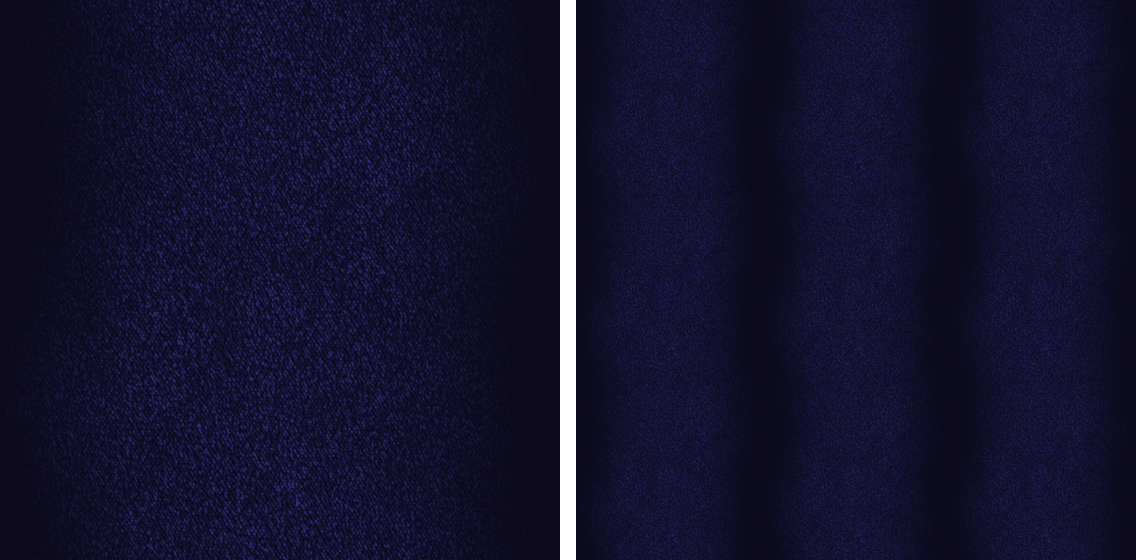
Left, the tile; right, the same tile 3 across and 3 down.
Give the GLSL for this texture, as a three.js fragment shader.

```glsl
// Dark indigo woven cloth: staggered, upright thread grains of random strength,
// lit by a soft vertical band and varied by faint diagonal streaks and patches.
// All noise and grain counts wrap, so the cloth tiles on both axes.
varying vec2 vUv;

const float PI = 3.14159265;
const vec2 GRAIN_COUNT = vec2(142.0, 180.0); // even row count keeps the stagger
const vec3 SHADOW_INDIGO = vec3(0.042, 0.036, 0.105);
const vec3 THREAD_INDIGO = vec3(0.142, 0.132, 0.365);

vec2 hash2(vec2 p) {
  vec3 h = fract(p.xyx * vec3(0.1031, 0.1030, 0.0973));
  h += dot(h, h.yzx + 33.33);
  return fract((h.xx + h.yz) * h.zy);
}

vec2 gradientAt(vec2 corner, vec2 period) {
  float angle = 2.0 * PI * hash2(mod(corner, period) + period).x;
  return vec2(cos(angle), sin(angle));
}

// Gradient noise, about -0.7 to 0.7, repeating after a whole period.
float wrapNoise(vec2 p, vec2 period) {
  vec2 cell = floor(p);
  vec2 f = p - cell;
  vec2 e = vec2(1.0, 0.0);
  vec2 s = f * f * f * (f * (f * 6.0 - 15.0) + 10.0);
  float a = dot(gradientAt(cell, period), f);
  float b = dot(gradientAt(cell + e.xy, period), f - e.xy);
  float c = dot(gradientAt(cell + e.yx, period), f - e.yx);
  float d = dot(gradientAt(cell + e.xx, period), f - e.xx);
  return mix(mix(a, b, s.x), mix(c, d, s.x), s.y);
}

float tileNoise(vec2 uv, vec2 repeats) {
  return wrapNoise(uv * repeats, repeats);
}

// Noise on diagonal axes; whole repeats still wrap on the square.
float diagonalNoise(vec2 uv, vec2 repeats) {
  return wrapNoise(vec2(uv.x + uv.y, uv.x - uv.y) * repeats, repeats);
}

// Sum of soft leaning ellipses, one per cell of a brick-like grid.
float weave(vec2 uv, vec2 count, float lean, vec2 tightness) {
  vec2 p = uv * count;
  float sum = 0.0;
  for (int j = -1; j <= 1; j++) {
    float row = floor(p.y) + float(j);
    float shift = 0.5 * mod(row, 2.0);
    for (int i = -1; i <= 1; i++) {
      float column = floor(p.x - shift) + float(i);
      vec2 id = mod(vec2(column, row), count);
      vec2 jitter = 0.45 * (hash2(id) - 0.5);
      vec2 d = p - vec2(column + shift, row) - 0.5 - jitter;
      d.x += lean * d.y;
      float r = hash2(id + 211.0).x;
      sum += mix(0.4, 1.2, r * r) * exp(-dot(d * d, tightness));
    }
  }
  return sum;
}

// Bright band down the middle that sways with height and fades at the sides.
float bandLight(vec2 uv) {
  float sway = 0.01 + 0.03 * sin(2.0 * PI * uv.y);
  sway += 0.05 * tileNoise(uv, vec2(3.0, 4.0));
  float across = abs(sin(PI * (uv.x + sway)));
  return mix(0.06, 1.0, smoothstep(0.03, 1.0, across));
}

void main() {
  // Slightly bent threads
  vec2 bend = vec2(tileNoise(vUv, vec2(4.0, 3.0)), tileNoise(vUv, vec2(3.0, 5.0)));
  float grain = weave(vUv + 0.012 * bend, GRAIN_COUNT, 0.15, vec2(11.0, 4.0));
  float fuzz = 0.3 * tileNoise(vUv, vec2(230.0, 200.0));

  // Uneven wear: cloudy patches and crossing diagonal streaks
  float wear = 1.0 + 0.25 * tileNoise(vUv, vec2(5.0)) + 0.2 * tileNoise(vUv, vec2(16.0));
  wear += 0.22 * diagonalNoise(vUv, vec2(38.0, 4.0));
  wear += 0.18 * diagonalNoise(vUv, vec2(4.0, 32.0));

  // Gaps between threads stay dark even where the light is strong
  float cloth = max(1.3 * grain + fuzz - 0.03, 0.0);
  float brightness = bandLight(vUv) * wear * cloth;
  vec3 color = mix(SHADOW_INDIGO, THREAD_INDIGO, clamp(brightness, 0.0, 1.4));
  gl_FragColor = vec4(color, 1.0);
}
```
